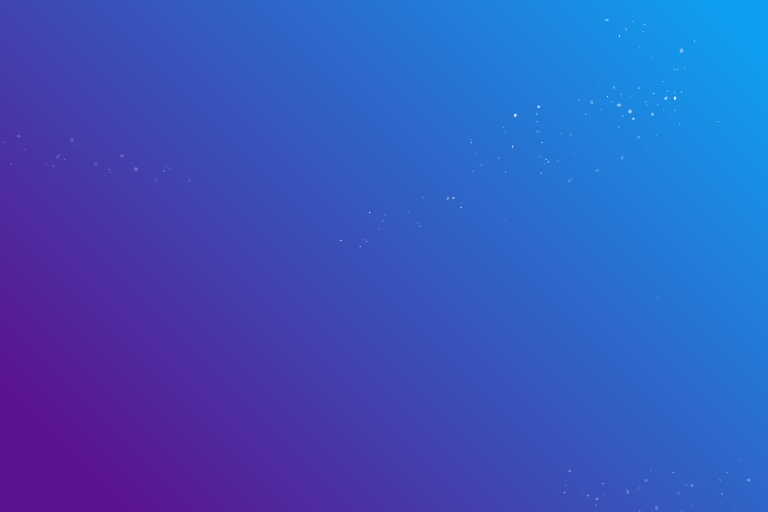
This background is drawn by a WebGL 2 fragment shader. Its source:

```glsl
#version 300 es
precision highp float;

uniform vec2 u_resolution;
out vec4 outColor;

float hash(float n) {
    return fract(sin(n * 12.9898) * 43758.5453);
}

vec2 hash2(float n) {
    return vec2(hash(n), hash(n + 37.7));
}

// Soft, slightly stretched dot with a random tilt
float speck(vec2 offset, float radius, float seed, float pixel) {
    float angle = 6.2832 * hash(seed);
    float c = cos(angle), s = sin(angle);
    vec2 q = mat2(c, -s, s, c) * offset;
    q.y *= 1.0 + 0.7 * hash(seed + 5.3);
    return 1.0 - smoothstep(radius - 0.7 * pixel, radius + 0.7 * pixel, length(q));
}

// Specks strewn along a segment, spreading from one width to another
float dust(vec2 p, vec2 start, vec2 end, vec2 spread, int count, float seed, float pixel) {
    float light = 0.0;
    for (int i = 0; i < count; i++) {
        float id = seed + float(i) * 1.731;
        float along = (float(i) + hash(id)) / float(count);
        vec2 scatter = hash2(id + 11.1) + hash2(id + 23.9) - 1.0;
        vec2 center = mix(start, end, along) + scatter * mix(spread.x, spread.y, along);
        float radius = mix(0.0013, 0.0045, pow(hash(id + 51.3), 6.0));
        float glow = mix(0.12, 0.95, pow(hash(id + 67.1), 1.7));
        light = max(light, glow * speck(p - center, radius, id + 83.0, pixel));
    }
    return light;
}

void main() {
    vec2 p = gl_FragCoord.xy / u_resolution.y;
    float pixel = 1.0 / u_resolution.y;

    // Diagonal sweep from violet to azure
    float sweep = clamp(0.474 * (p.x + p.y) - 0.13, 0.0, 1.0);
    vec3 color = mix(vec3(0.355, 0.08, 0.565), vec3(0.06, 0.62, 0.94), sweep);

    // Bright trail rising to the right, with a dense head
    float light = dust(p, vec2(0.68, 0.52), vec2(0.96, 0.67), vec2(0.035, 0.07), 24, 3.0, pixel);
    light = max(light, dust(p, vec2(0.96, 0.70), vec2(1.34, 0.80), vec2(0.09, 0.10), 46, 91.0, pixel));
    light = max(light, dust(p, vec2(1.20, 0.80), vec2(1.35, 0.81), vec2(0.06, 0.07), 30, 187.0, pixel));
    light = max(light, dust(p, vec2(1.15, 0.95), vec2(1.35, 0.92), vec2(0.06), 12, 263.0, pixel));

    // Fainter drifts at the left edge and the lower right
    light = max(light, 0.45 * dust(p, vec2(0.01, 0.70), vec2(0.37, 0.67), vec2(0.06, 0.04), 36, 311.0, pixel));
    light = max(light, 0.65 * dust(p, vec2(1.09, 0.04), vec2(1.45, 0.05), vec2(0.05, 0.07), 42, 419.0, pixel));

    // Sparse stray motes
    light = max(light, 0.25 * dust(p, vec2(0.70, 0.60), vec2(1.30, 0.50), vec2(0.20), 10, 541.0, pixel));

    outColor = vec4(mix(color, vec3(0.86, 0.93, 1.0), light), 1.0);
}
```
